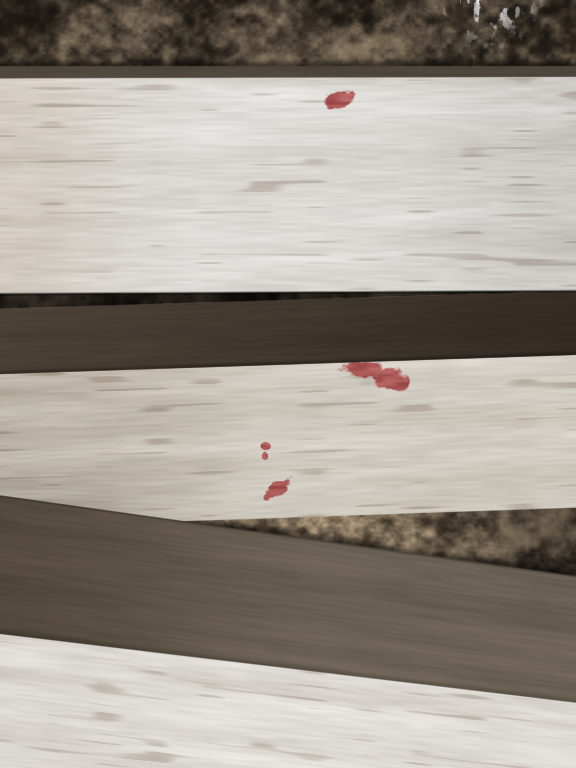
This texture is drawn by a WebGL 1 fragment shader. Its source:

```glsl
precision highp float;
uniform vec2 u_resolution;

float hash(vec2 p) {
  return fract(sin(dot(p, vec2(127.1, 311.7))) * 43758.5453);
}

float noise(vec2 p) {
  vec2 i = floor(p);
  vec2 f = fract(p);
  f = f * f * (3.0 - 2.0 * f);
  return mix(mix(hash(i), hash(i + vec2(1.0, 0.0)), f.x),
             mix(hash(i + vec2(0.0, 1.0)), hash(i + 1.0), f.x), f.y);
}

float fbm(vec2 p) {
  float sum = 0.0;
  float amp = 0.5;
  for (int i = 0; i < 5; i++) {
    sum += amp * noise(p);
    p = p * 2.03 + 7.3;
    amp *= 0.5;
  }
  return sum;
}

// Signed height below a straight edge running from left to right
float edge(vec2 p, float left, float right) {
  return p.y - mix(left, right, p.x);
}

float cover(float d, float soft) {
  return smoothstep(-soft, soft, d);
}

// Mottled workbench with wet glints
vec3 bench(vec2 p) {
  float blotch = fbm(p * vec2(9.0, 16.0));
  float grit = fbm(p * vec2(55.0, 75.0) + 20.0);
  vec3 col = mix(vec3(0.12, 0.10, 0.08), vec3(0.49, 0.43, 0.35),
                 smoothstep(0.25, 0.72, blotch * 0.65 + grit * 0.35));
  col *= 0.75 + 0.5 * grit;
  float wet = smoothstep(0.12, 0.0, abs(p.x - 0.85)) * smoothstep(0.08, 0.0, p.y);
  float glint = smoothstep(0.57, 0.72, fbm(p * vec2(70.0, 65.0) + 3.0));
  return col + vec3(0.65, 0.68, 0.72) * glint * wet;
}

// Pale planed face; g follows the grain
vec3 face(vec2 g, vec3 tint, float seed) {
  g.y += 0.004 * noise(g * vec2(3.0, 12.0) + seed);
  float broad = fbm(g * vec2(2.5, 38.0) + seed) - 0.48;
  float fine = noise(g * vec2(22.0, 330.0) + seed) - 0.5;
  float fleck = smoothstep(0.77, 0.96, noise(g * vec2(11.0, 180.0) + seed * 3.0));
  vec3 col = tint + vec3(0.15, 0.17, 0.19) * broad + 0.055 * fine;
  return col - vec3(0.10, 0.12, 0.13) * fleck;
}

// Shaded brown side of a plank
vec3 side(vec2 g, vec3 tint, float seed) {
  float broad = fbm(g * vec2(2.0, 55.0) + seed) - 0.48;
  float fine = noise(g * vec2(16.0, 350.0) + seed) - 0.5;
  return tint * (1.0 + 0.24 * broad + 0.09 * fine);
}

float stain(vec2 p, vec2 center, vec2 radius, float tilt) {
  vec2 q = p - center;
  q.y += tilt * q.x;
  float ragged = fbm(p * vec2(65.0, 100.0)) - 0.48;
  return smoothstep(0.14, -0.14, length(q / radius) - 1.0 + 1.1 * ragged);
}

vec3 dye(vec3 wood, vec2 p, float amount) {
  float streak = noise(p * vec2(40.0, 260.0));
  vec3 red = mix(vec3(0.55, 0.20, 0.21), vec3(0.74, 0.40, 0.38), streak);
  return mix(wood, red, amount * 0.92);
}

void main() {
  vec2 p = gl_FragCoord.xy / u_resolution;
  p.y = 1.0 - p.y;
  float px = 0.9 / u_resolution.y;

  // Bench, paler in the lower wedge
  vec3 col = bench(p);
  col *= mix(1.0, mix(1.55, 0.75, smoothstep(0.55, 1.0, p.x)), step(0.6, p.y));

  // Upper plank
  float rim = edge(p, 0.086, 0.086);
  col *= 1.0 - 0.5 * smoothstep(-0.012, 0.0, rim) * step(p.y, 0.2);
  float top1 = edge(p, 0.102, 0.100);
  float end1 = edge(p, 0.383, 0.379);
  vec3 rimWood = side(p, vec3(0.31, 0.28, 0.24), 2.0);
  col = mix(col, rimWood, cover(rim, px) * cover(-top1, px));
  vec3 tint1 = mix(vec3(0.81, 0.78, 0.74), vec3(0.85, 0.84, 0.82), smoothstep(0.0, 0.35, p.x));
  tint1 -= 0.05 * smoothstep(0.6, 1.0, p.x);
  vec3 wood1 = face(vec2(p.x, top1), tint1, 5.0);
  wood1 = dye(wood1, p, stain(p, vec2(0.590, 0.130), vec2(0.026, 0.011), 0.1));
  col = mix(col, wood1, cover(top1, px) * cover(-end1, px));

  // Middle plank: face, stains, then its shaded side
  float sideTop2 = edge(p, 0.402, 0.379);
  float top2 = edge(p, 0.487, 0.462);
  float end2 = edge(p, 0.687, 0.661);
  vec3 tint2 = mix(vec3(0.74, 0.71, 0.66), vec3(0.82, 0.80, 0.76), smoothstep(0.0, 0.6, p.x));
  tint2 -= 0.12 * smoothstep(0.59, 0.68, p.y) * (1.0 - smoothstep(0.0, 0.45, p.x));
  vec3 wood2 = face(vec2(p.x, top2), tint2, 11.0);
  float spots = stain(p, vec2(0.634, 0.480), vec2(0.038, 0.010), 0.0);
  spots = max(spots, stain(p, vec2(0.678, 0.493), vec2(0.027, 0.015), -0.2));
  spots = max(spots, stain(p, vec2(0.461, 0.581), vec2(0.009, 0.005), 0.0));
  spots = max(spots, stain(p, vec2(0.460, 0.593), vec2(0.006, 0.006), 0.0));
  spots = max(spots, stain(p, vec2(0.481, 0.637), vec2(0.022, 0.010), 0.4));
  wood2 = dye(wood2, p, spots);
  col = mix(col, wood2, cover(top2, px) * cover(-end2, px));
  float below1 = cover(end1, px);
  col *= 1.0 - 0.6 * below1 * cover(-sideTop2, px);
  vec3 shade2 = side(vec2(p.x, sideTop2), mix(vec3(0.29, 0.25, 0.21), vec3(0.20, 0.17, 0.14), p.x), 17.0);
  shade2 *= 1.0 - 0.35 * smoothstep(-0.007, 0.0, top2);
  col = mix(col, shade2, below1 * cover(sideTop2, px) * cover(-top2, px));
  col *= 1.0 - 0.55 * smoothstep(0.003, 0.0, abs(end1));

  // Lower slanted plank
  float sideTop3 = edge(p, 0.645, 0.750);
  float top3 = edge(p, 0.8255, 0.915);
  col *= 1.0 - 0.45 * smoothstep(-0.012, 0.0, sideTop3) * cover(end2, px);
  vec3 tint3 = mix(vec3(0.33, 0.29, 0.24), vec3(0.42, 0.38, 0.33), smoothstep(0.0, 0.6, p.x));
  vec3 shade3 = side(vec2(p.x, sideTop3), tint3, 23.0);
  shade3 *= 1.0 - 0.3 * smoothstep(0.004, 0.0, sideTop3) - 0.2 * smoothstep(-0.01, 0.0, top3);
  col = mix(col, shade3, cover(sideTop3, px));
  vec3 wood3 = face(vec2(p.x, top3), vec3(0.86, 0.845, 0.82), 31.0);
  col = mix(col, wood3, cover(top3, px));

  gl_FragColor = vec4(clamp(col, 0.0, 1.0), 1.0);
}
```
